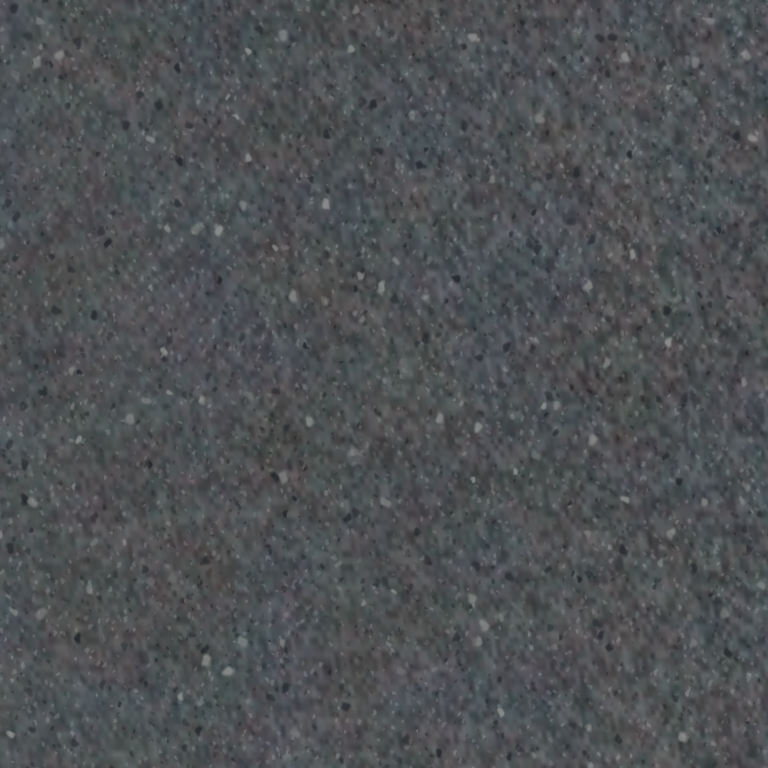
Give the GLSL for this texture, as a Shadertoy shader.

```glsl
// Dark grey asphalt with soft fine grain, pale grit and small dark pits.
#define BASE_COLOR vec3(0.306, 0.317, 0.327)
#define PIT_COLOR vec3(0.13, 0.145, 0.165)
#define GRIT_COLOR vec3(0.60, 0.61, 0.60)
#define GRAIN_SCALE vec2(165.0, 115.0)
#define GRAIN_CONTRAST 0.115
#define TINT_STRENGTH 0.045
#define PIT_CELLS 44.0
#define GRIT_CELLS 40.0
#define FLECK_CELLS 92.0
#define LEAN 0.15
#define LEAN_SPREAD 1.5

float hash(vec2 p) {
    return fract(sin(dot(p, vec2(127.1, 311.7))) * 43758.5453);
}

float valueNoise(vec2 p) {
    vec2 cell = floor(p);
    vec2 f = fract(p);
    f = f * f * (3.0 - 2.0 * f);
    float low = mix(hash(cell), hash(cell + vec2(1.0, 0.0)), f.x);
    float high = mix(hash(cell + vec2(0.0, 1.0)), hash(cell + 1.0), f.x);
    return mix(low, high, f.y);
}

// Noise centred on zero
float signedNoise(vec2 p) {
    return valueNoise(p) - 0.5;
}

// Scattered, steeply leaning soft ovals; returns the strongest coverage
float specks(vec2 uv, float cells, float density, float radius, float seed) {
    vec2 p = uv * cells;
    vec2 home = floor(p);
    float coverage = 0.0;
    for (int y = -1; y <= 1; y++) {
        for (int x = -1; x <= 1; x++) {
            vec2 cell = home + vec2(x, y);
            vec2 key = cell + seed;
            if (hash(key) > density) continue;
            vec2 center = cell + vec2(hash(key + 3.7), hash(key + 8.3));
            float angle = LEAN + LEAN_SPREAD * (hash(key + 15.1) - 0.5);
            float c = cos(angle);
            float s = sin(angle);
            vec2 d = mat2(c, -s, s, c) * (p - center);
            // Wobble the outline so the chips are not perfect ovals
            d += 0.16 * radius * sin(d.yx * 7.0 / radius * 0.4 + key);
            float size = radius * mix(0.6, 1.2, hash(key + 21.9));
            float stretch = mix(1.0, 1.9, hash(key + 27.3));
            float dist = length(d * vec2(sqrt(stretch), 1.0 / sqrt(stretch))) / size;
            float strength = mix(0.35, 1.0, hash(key + 33.5));
            coverage = max(coverage, strength * (1.0 - smoothstep(0.45, 1.3, dist)));
        }
    }
    return coverage;
}

// Faint green, violet and brown discolouration
vec3 tint(vec2 uv) {
    float greenViolet = signedNoise(uv * 24.0 + 5.0) + 0.8 * signedNoise(uv * 75.0 + 9.0);
    float warmCool = signedNoise(uv * 11.0 + 31.0) + 0.8 * signedNoise(uv * 60.0 + 47.0);
    return greenViolet * vec3(-0.5, 0.4, 0.1) + warmCool * vec3(0.35, 0.0, -0.45);
}

void mainImage(out vec4 fragColor, in vec2 fragCoord) {
    vec2 uv = fragCoord / iResolution.y;

    // Fine, slightly upright grain, stronger toward the right
    vec2 grainUv = vec2(uv.x + 0.15 * uv.y, uv.y);
    float grain = signedNoise(grainUv * GRAIN_SCALE);
    grain += 0.6 * signedNoise(grainUv * GRAIN_SCALE * 0.53 + 17.0);
    grain *= mix(0.8, 1.15, uv.x);

    // Broad cloudy shading
    float shade = 0.022 * signedNoise(uv * 5.0 + 2.0) + 0.025 * signedNoise(uv * 16.0 + 13.0);

    vec3 color = BASE_COLOR + GRAIN_CONTRAST * grain + shade;
    color += TINT_STRENGTH * tint(uv);

    // Small flecks
    color += 0.11 * specks(uv, FLECK_CELLS, 0.30, 0.30, 61.0);
    color -= 0.08 * specks(uv, FLECK_CELLS, 0.24, 0.30, 113.0);

    // Larger pits and grit
    color = mix(color, PIT_COLOR, 0.85 * specks(uv, PIT_CELLS, 0.14, 0.25, 211.0));
    color = mix(color, GRIT_COLOR, 0.75 * specks(uv, GRIT_CELLS, 0.09, 0.25, 307.0));

    fragColor = vec4(clamp(color, 0.0, 1.0), 1.0);
}
```
